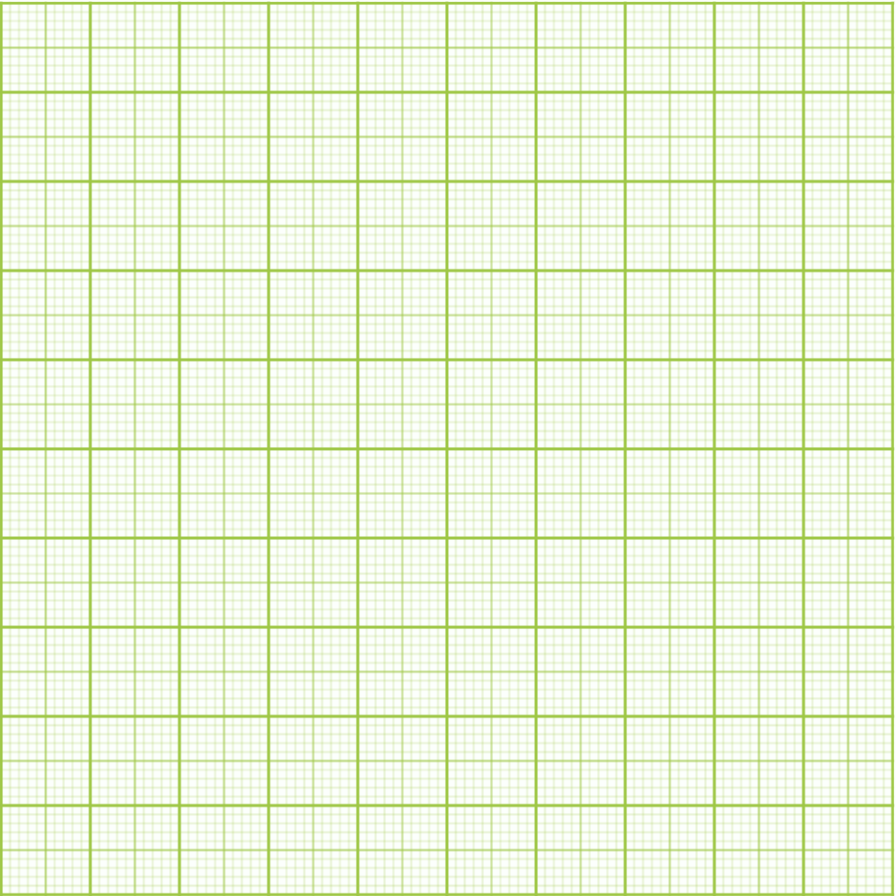
A WebGL 1 fragment shader for this pattern:

```glsl
precision highp float;

uniform vec2 u_resolution;

#define CELLS 10.0
#define PITCH 0.0995
#define ORIGIN vec2(0.0013, 0.0015)
#define MAJOR_WIDTH 0.0033
#define HALF_WIDTH 0.0025
#define FINE_WIDTH 0.0024
#define HALF_STRENGTH 0.58
#define FINE_STRENGTH 0.19
#define SOFTNESS 0.00195
#define PAPER vec3(0.99, 1.0, 0.99)
#define INK vec3(0.62, 0.78, 0.27)

const float TAU = 6.2832;

// Box-filtered coverage of the nearest line in a set with the given spacing
vec2 lineCoverage(vec2 p, float spacing, float width, float blur) {
  vec2 d = abs(mod(p + 0.5 * spacing, spacing) - 0.5 * spacing);
  vec2 inner = max(d - 0.5 * blur, vec2(-0.5 * width));
  vec2 outer = min(d + 0.5 * blur, vec2(0.5 * width));
  return clamp((outer - inner) / blur, 0.0, 1.0);
}

// Uneven printing from one fine line to the next
vec2 fineUnevenness(vec2 p) {
  vec2 index = floor(p / (0.1 * PITCH) + 0.5);
  return 1.0 + 0.09 * sin(index * 2.1) + 0.06 * sin(index * 0.73 + 1.0);
}

void main() {
  vec2 uv = gl_FragCoord.xy / u_resolution;
  vec2 p = uv - ORIGIN;
  float blur = max(SOFTNESS, 1.0 / min(u_resolution.x, u_resolution.y));

  // Three line weights; half lines fade slightly toward the sheet's middle
  vec2 major = lineCoverage(p, PITCH, MAJOR_WIDTH, blur);
  vec2 halves = lineCoverage(p, 0.5 * PITCH, HALF_WIDTH, blur);
  vec2 fine = lineCoverage(p, 0.1 * PITCH, FINE_WIDTH, blur);
  halves *= HALF_STRENGTH + 0.08 * cos(TAU * uv);
  fine *= FINE_STRENGTH * fineUnevenness(p);

  // Per axis the heaviest line wins, then both axes overprint
  vec2 ink = max(major, max(halves, fine));
  float amount = 1.0 - (1.0 - ink.x) * (1.0 - ink.y);

  // Blank margin past the last major line
  vec2 past = p - CELLS * PITCH - 0.5 * MAJOR_WIDTH;
  amount *= 1.0 - smoothstep(-0.5 * blur, 0.5 * blur, max(past.x, past.y));

  gl_FragColor = vec4(mix(PAPER, INK, amount), 1.0);
}
```
